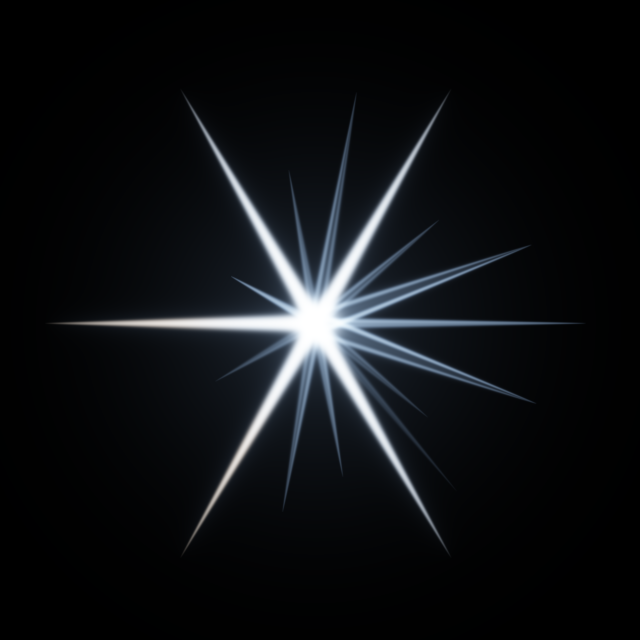
A Shadertoy shader for this background:

```glsl
// A white-blue starburst on black: five strong tapered beams set 60 degrees
// apart, a dozen thin split blades between them, and a soft central bloom.
// Light is summed as energy, then compressed by an exponential exposure.

#define CENTER vec2(-0.0065, -0.0052)
#define BEAM_LENGTH 0.424
#define BEAM_WIDTH 0.0095
#define BEAM_POWER 4.5
#define BLADE_POWER 1.7
#define TIP_WIDTH 0.0011
#define COOL vec3(0.66, 0.85, 1.10)
#define WHITE vec3(0.90, 0.97, 1.06)
#define WARM vec3(1.06, 0.97, 0.88)

const float STEP_ANGLE = radians(10.0);
const int BLADE_COUNT = 12;

// Each blade: angle in ten-degree steps, length, rim spread, strength.
// The sign of the spread picks the brighter rim.
const vec4 BLADES[BLADE_COUNT] = vec4[](
    vec4(  0.0, 0.422,  0.004, 0.65),
    vec4(  2.0, 0.359, -0.014, 0.95),
    vec4(  4.0, 0.252,  0.006, 0.45),
    vec4(  8.0, 0.367,  0.007, 0.50),
    vec4( 10.0, 0.244,  0.004, 0.38),
    vec4( 15.1, 0.152,  0.003, 0.80),
    vec4( 21.0, 0.182,  0.004, 0.28),
    vec4( 26.0, 0.300,  0.006, 0.50),
    vec4( 28.0, 0.244,  0.004, 0.45),
    vec4( 31.0, 0.343,  0.004, 0.16),
    vec4( 32.0, 0.229,  0.005, 0.28),
    vec4( 34.0, 0.367,  0.014, 0.90));

float bell(float x, float width) {
    x /= width;
    return exp(-x * x);
}

// Coordinates along (x) and across (y) a ray.
vec2 rayFrame(vec2 p, float angle) {
    vec2 dir = vec2(cos(angle), sin(angle));
    return vec2(dot(p, dir), dir.x * p.y - dir.y * p.x);
}

// Remaining fraction of the ray: 1 at the root, 0 at the tip.
float taper(float along, float len) {
    return clamp(1.0 - along / len, 0.0, 1.0);
}

// Solid beam with a blue halo.
vec3 beam(vec2 p, float angle, vec3 tint) {
    vec2 q = rayFrame(p, angle);
    float left = taper(q.x, BEAM_LENGTH);
    float root = smoothstep(-0.01, 0.02, q.x);
    float body = BEAM_POWER * left * bell(q.y, BEAM_WIDTH * left + TIP_WIDTH);
    float halo = 0.38 * left * exp(-abs(q.y) / 0.012);
    return root * (body * tint + halo * COOL);
}

// Hollow blade: two rims that meet at the tip, with a faint fill.
float blade(vec2 p, vec4 shape) {
    vec2 q = rayFrame(p, shape.x * STEP_ANGLE);
    float left = taper(q.x, shape.y);
    float root = smoothstep(0.0, 0.03, q.x);
    float offset = shape.z * left;
    float width = 0.0035 * left + TIP_WIDTH;
    float rims = bell(q.y - offset, width) + 0.65 * bell(q.y + offset, width);
    float fill = 0.25 * bell(q.y, abs(offset) + width);
    return root * shape.w * pow(left, 0.7) * (rims + fill);
}

// Broad haze, inner bloom and burning core.
vec3 bloom(float r) {
    float haze = 0.13 * exp(-14.0 * r * r) + 0.55 * exp(-r / 0.04);
    return haze * COOL + 4.0 * bell(r, 0.026) * WHITE;
}

void mainImage(out vec4 fragColor, in vec2 fragCoord) {
    float size = min(iResolution.x, iResolution.y);
    vec2 p = (fragCoord - 0.5 * iResolution.xy) / size - CENTER;

    vec3 light = bloom(length(p));

    // Strong beams; the left and lower-left ones warm toward their tips.
    for (int i = 1; i <= 5; i++) {
        float warmth = (i == 3 || i == 4) ? smoothstep(0.08, 0.25, length(p)) : 0.0;
        light += beam(p, float(i) * 6.0 * STEP_ANGLE, mix(WHITE, WARM, warmth));
    }

    // Thin blades
    for (int i = 0; i < BLADE_COUNT; i++) {
        light += BLADE_POWER * blade(p, BLADES[i]) * COOL;
    }

    fragColor = vec4(1.0 - exp(-light), 1.0);
}
```
